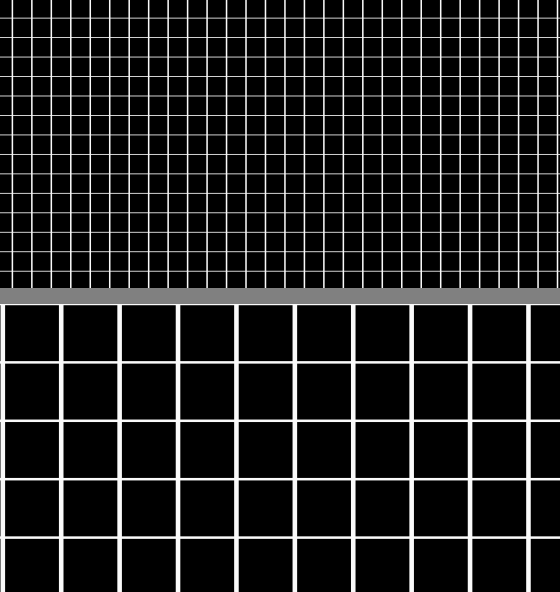
Top: the whole. Bottom: its middle third, enlarged.
This pattern is drawn by a WebGL 1 fragment shader. Its source:

```glsl
precision highp float;

uniform vec2 u_resolution;

// Lengths are fractions of the canvas height; x is for vertical lines, y for horizontal.
const float PITCH = 0.0676;
const vec2 FIRST_LINE = vec2(0.0430, 0.0583);
const vec2 LINE_WIDTH = vec2(0.0053, 0.0029);
const vec3 BACKGROUND = vec3(0.0);
const vec3 LINE_COLOR = vec3(0.98);

// Signed distance to the nearest line center on each axis.
vec2 nearestLine(vec2 p) {
  return (fract((p - FIRST_LINE) / PITCH + 0.5) - 0.5) * PITCH;
}

// Share of the pixel covered by a line, exact even for lines thinner than a pixel.
vec2 lineCoverage(vec2 distanceToLine, float pixel) {
  vec2 halfWidth = 0.5 * LINE_WIDTH;
  vec2 upper = min(distanceToLine + 0.5 * pixel, halfWidth);
  vec2 lower = max(distanceToLine - 0.5 * pixel, -halfWidth);
  return clamp((upper - lower) / pixel, 0.0, 1.0);
}

void main() {
  float pixel = 1.0 / u_resolution.y;
  vec2 p = gl_FragCoord.xy * pixel;

  // Union of the vertical and horizontal lines.
  vec2 coverage = lineCoverage(nearestLine(p), pixel);
  float grid = 1.0 - (1.0 - coverage.x) * (1.0 - coverage.y);

  gl_FragColor = vec4(mix(BACKGROUND, LINE_COLOR, grid), 1.0);
}
```
